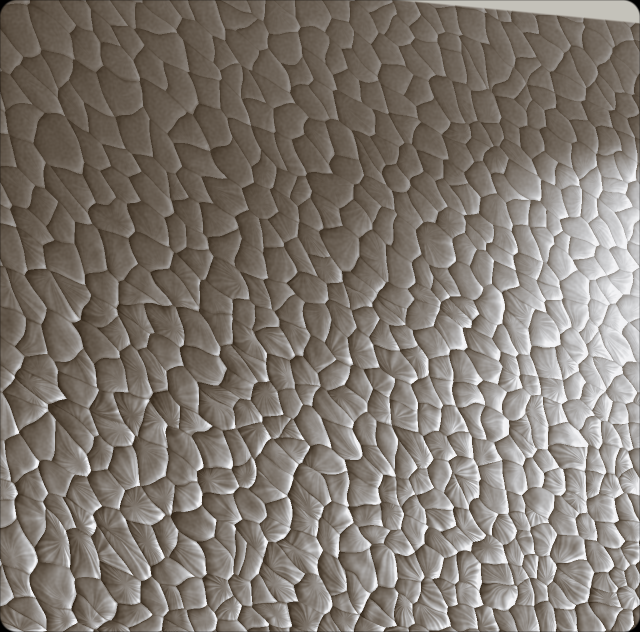
Reproduce this texture procedurally as a Shadertoy shader.

```glsl
// Hand-dimpled plaster wall: slanted pillow cells, raking light and a window glow at the right.

const vec2  CELLS_LEFT   = vec2(22.0, 19.0);  // cells across and up at the left side
const vec2  CELLS_GROWTH = vec2(5.0, 9.0);    // extra density toward the right
const float COLUMN_SLANT = 7.0;
const float CELL_JITTER  = 0.80;
const float WARP_FINE    = 0.24;
const float WARP_BROAD   = 0.65;              // mixes large and small cells
const float ROUNDNESS    = 9.5;               // higher keeps the slopes nearer the rims
const vec2  LIGHT_DIR    = vec2(0.92, -0.39);
const float CREASE_WIDTH = 0.065;
const float PLEAT_DEPTH  = 0.50;
const float FOLD_DEPTH   = 0.42;
const float TOP_CONTRAST = 0.34;
const float LOW_CONTRAST = 0.72;
const float GRAIN        = 0.045;
const vec3  WARM_TINT    = vec3(0.046, 0.0, -0.050);
const vec3  COOL_TINT    = vec3(-0.002, 0.0, 0.008);
const vec3  CEILING      = vec3(0.77, 0.76, 0.73);
const float CORNER       = 0.027;

vec2 hash2(vec2 p) {
    vec3 q = fract(vec3(p.xyx) * vec3(0.1031, 0.1030, 0.0973));
    q += dot(q, q.yzx + 33.33);
    return fract((q.xx + q.yz) * q.zy);
}

float gradientNoise(vec2 p) {
    vec2 i = floor(p), f = fract(p);
    vec2 u = f * f * f * (f * (f * 6.0 - 15.0) + 10.0);
    vec2 o = vec2(0.0, 1.0);
    float a = dot(hash2(i) * 2.0 - 1.0, f);
    float b = dot(hash2(i + o.yx) * 2.0 - 1.0, f - o.yx);
    float c = dot(hash2(i + o.xy) * 2.0 - 1.0, f - o.xy);
    float d = dot(hash2(i + o.yy) * 2.0 - 1.0, f - o.yy);
    return mix(mix(a, b, u.x), mix(c, d, u.x), u.y);
}

vec2 noisePair(vec2 p) {
    return vec2(gradientNoise(p + 3.0), gradientNoise(p + 57.0));
}

vec2 cellPoint(vec2 cell) {
    return 0.5 + CELL_JITTER * (hash2(cell + 40.0) - 0.5);
}

// Light on one pillow cell, about -1 to 1
float relief(vec2 q, float pleating) {
    vec2 cell = floor(q), f = fract(q);
    vec2 nearest = vec2(0.0), home = vec2(0.0);
    float best = 9.0;
    for (int y = -1; y <= 1; y++)
    for (int x = -1; x <= 1; x++) {
        vec2 g = vec2(x, y);
        vec2 r = g + cellPoint(cell + g) - f;
        if (dot(r, r) < best) { best = dot(r, r); nearest = r; home = g; }
    }

    // Every border tilts the surface outward, and the nearest one most
    vec2 tilt = vec2(0.0);
    float edge = 9.0;
    for (int y = -2; y <= 2; y++)
    for (int x = -2; x <= 2; x++) {
        vec2 g = home + vec2(x, y);
        vec2 r = g + cellPoint(cell + g) - f;
        vec2 across = r - nearest;
        if (dot(across, across) < 0.0001) continue;
        vec2 dir = normalize(across);
        float d = dot(0.5 * (nearest + r), dir);
        tilt += dir * exp(-ROUNDNESS * d);
        edge = min(edge, d);
    }
    tilt /= max(1.0, length(tilt));

    // Pleats fan out from a pinch near the rim of the cell
    vec2 id = cell + home;
    vec2 rnd = hash2(id + 91.0);
    vec2 local = -nearest;
    vec2 spoke = local + (hash2(id + 17.0) - 0.5) * 1.2;
    float reach = length(spoke);
    float fan = gradientNoise(spoke / max(reach, 0.01) * 6.0 + id * 7.3);
    float pleats = fan * smoothstep(0.04, 0.35, reach) * (0.2 + 1.1 * rnd.x) * pleating;

    // Small creased folds break up the cells
    float folds = gradientNoise(q * vec2(2.6, 1.7) + 5.0 * rnd) * pleating;

    float crease = 1.0 - smoothstep(0.0, CREASE_WIDTH, edge);
    float depth = 0.30 + 0.5 * gradientNoise(q * 1.3 + 21.0);
    float facing = dot(tilt, LIGHT_DIR);
    return 0.85 * facing + 0.40 * dot(local, LIGHT_DIR) + PLEAT_DEPTH * pleats
         + FOLD_DEPTH * folds - crease * max(depth, 0.0);
}

// Broad light: dim warm top, paler foot, window glow under a slanted shadow
float wallLight(vec2 uv) {
    float base = mix(0.47, 0.335, smoothstep(0.05, 0.8, uv.y));
    base += 0.09 * uv.x * smoothstep(0.5, 1.0, uv.y);
    vec2 g = (uv - vec2(1.02, 0.60)) / vec2(0.21, 0.25);
    vec2 h = (uv - vec2(0.88, 0.33)) / vec2(0.34, 0.32);
    float border = 0.745 + 0.13 * (uv.x - 0.8);
    float lit = 1.0 - smoothstep(-0.06, 0.04, uv.y - border);
    return base + lit * (0.40 * exp(-dot(g, g)) + 0.19 * exp(-dot(h, h)));
}

vec3 wallColor(vec2 uv) {
    vec2 q = uv * (CELLS_LEFT + CELLS_GROWTH * uv.x);
    q.x += COLUMN_SLANT * uv.y;
    q += WARP_BROAD * noisePair(q * 0.4) + WARP_FINE * noisePair(q * 1.1);
    float low = 1.0 - smoothstep(0.2, 0.95, uv.y);
    float base = wallLight(uv);
    float contrast = mix(TOP_CONTRAST, LOW_CONTRAST, low);
    contrast *= 1.0 - 0.55 * smoothstep(0.55, 0.95, base);
    float lum = base * exp(contrast * relief(q, 0.35 + low));
    lum += GRAIN * gradientNoise(uv * 190.0);
    lum = clamp(lum, 0.12, 0.95);
    vec3 wall = lum + mix(WARM_TINT, COOL_TINT, smoothstep(0.25, 0.85, lum));
    float ceilingLine = 1.0 - 0.097 * (uv.x - 0.62);
    return mix(wall, CEILING, smoothstep(-0.002, 0.002, uv.y - ceilingLine));
}

void mainImage(out vec4 fragColor, in vec2 fragCoord) {
    vec3 color = vec3(0.0);
    for (int k = 0; k < 4; k++) {
        vec2 offset = vec2(k & 1, k >> 1) * 0.5 - 0.25;
        color += 0.25 * wallColor((fragCoord + offset) / iResolution.xy);
    }
    // Rounded dark corners
    vec2 uv = fragCoord / iResolution.xy;
    vec2 c = max(abs(uv - 0.5) - 0.5 + CORNER, 0.0);
    color *= 1.0 - smoothstep(-0.002, 0.002, length(c) - CORNER);
    fragColor = vec4(color, 1.0);
}
```
